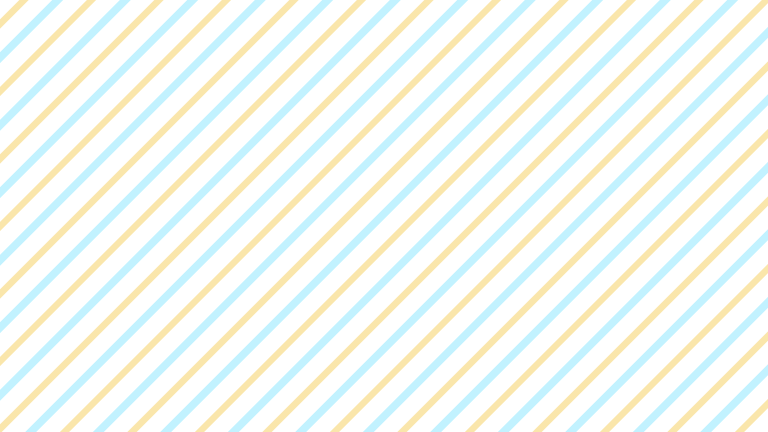
Give the GLSL for this pattern, as a WebGL 1 fragment shader.

```glsl
precision highp float;
// Diagonal pinstripes: thin yellow and slightly wider blue bands alternate
// on white at 45 degrees. Each band is a repeated one-dimensional distance
// along the diagonal, with its edges smoothed over one pixel.

uniform vec2 u_resolution;

// Lengths are fractions of the canvas height, measured along a horizontal line.
const float PERIOD = 0.15625;        // yellow stripe to next yellow stripe
const float YELLOW_CENTER = 0.0556;  // first yellow stripe from the top left
const float BLUE_CENTER = YELLOW_CENTER + 0.5 * PERIOD;
const float YELLOW_WIDTH = 0.0214;
const float BLUE_WIDTH = 0.0253;

const vec3 WHITE = vec3(1.0);
const vec3 YELLOW = vec3(0.98, 0.90, 0.67);
const vec3 BLUE = vec3(0.76, 0.95, 1.0);

// Distance to the nearest stripe centre in the repeating row.
float repeatDistance(float position, float center) {
  return abs(fract((position - center) / PERIOD + 0.5) - 0.5) * PERIOD;
}

// Coverage of a stripe, from 0 outside to 1 inside.
float stripe(float position, float center, float width, float blur) {
  float inside = 0.5 * width - repeatDistance(position, center);
  return clamp(inside / blur + 0.5, 0.0, 1.0);
}

void main() {
  vec2 p = gl_FragCoord.xy / u_resolution.y;
  float diagonal = p.x + 1.0 - p.y;      // constant along each stripe
  float blur = 1.414 / u_resolution.y;   // one pixel across the slanted edge

  vec3 color = WHITE;
  color = mix(color, YELLOW, stripe(diagonal, YELLOW_CENTER, YELLOW_WIDTH, blur));
  color = mix(color, BLUE, stripe(diagonal, BLUE_CENTER, BLUE_WIDTH, blur));
  gl_FragColor = vec4(color, 1.0);
}
```
